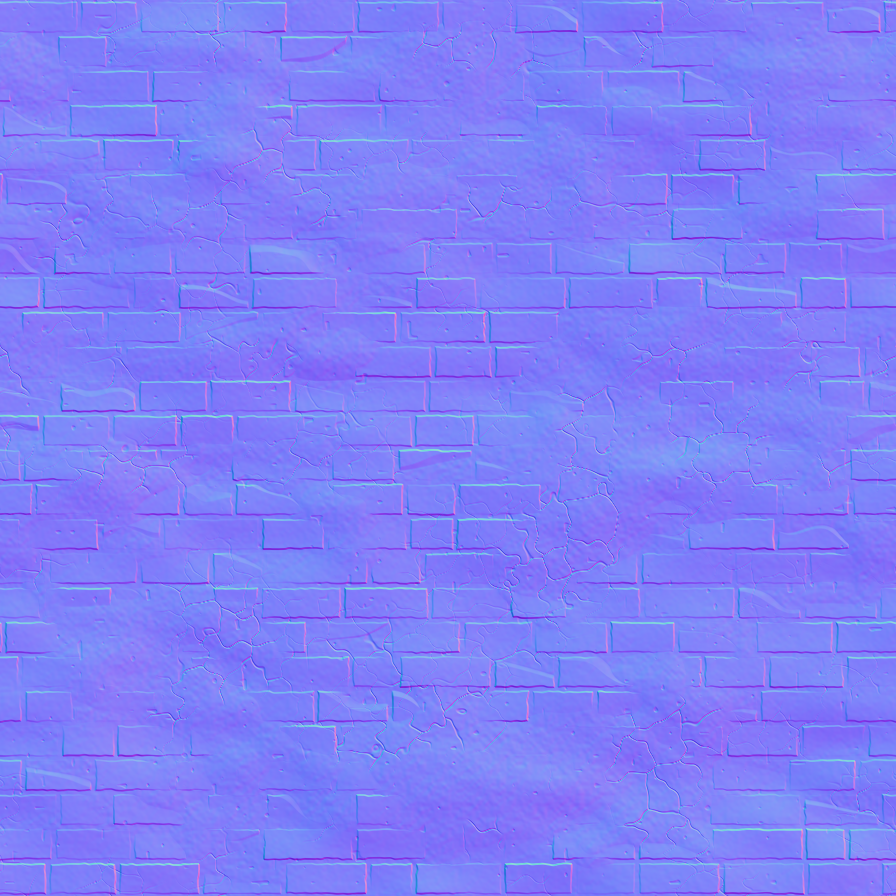
A WebGL 1 fragment shader for this texture map:

```glsl
precision highp float;
// Tangent-space normal map of a worn brick wall, partly buried in cracked plaster.
// A height field joins jittered, chipped bricks, plaster, cracks and grain; its
// central differences give the surface normal, which is encoded as a colour.
uniform vec2 u_resolution;

// Layout, in canvas units
const float ROWS = 26.0;
const float BRICKS = 12.0;
const float JOINT_JITTER = 0.44;
const float JOINT_HALF = 0.0006;
const float BEVEL = 0.0018;
const float EDGE_WOBBLE = 0.0029;
// Heights, in canvas units
const float RELIEF_MIN = 0.0003;
const float RELIEF_MAX = 0.0016;
const vec2 TILT = vec2(0.03, 0.1);
const float CHIP_SHARE = 0.22;
const float CHIP_SLOPE = 0.2;
const float PLASTER_HEIGHT = 0.008;
const float PLASTER_CUT = 0.49;
const float SWELL = 0.0095;
const float RIPPLE = 0.0042;
const float GRAIN = 0.0004;
const float PIT_DEPTH = 0.0006;
// Cracks and the most heavily plastered area
const float CRACK_CELLS = 25.0;
const float CRACK_WIDTH = 0.045;
const float CRACK_DEPTH = 0.0009;
const vec2 PATCH_CENTRE = vec2(0.58, 0.34);
const vec2 PATCH_SIZE = vec2(0.3, 0.2);
// Output
const float SAMPLE_STEP = 0.0009;
const float BLUE_GAIN = 0.98;

float hash(vec2 p) {
  return fract(sin(dot(p, vec2(127.1, 311.7))) * 43758.5453);
}

// Value noise that wraps after the given number of cells
float noise(vec2 p, vec2 cells) {
  p *= cells;
  vec2 i = floor(p);
  vec2 f = p - i;
  f = f * f * (3.0 - 2.0 * f);
  vec2 a = mod(i, cells);
  vec2 b = mod(i + 1.0, cells);
  return mix(mix(hash(a), hash(vec2(b.x, a.y)), f.x),
             mix(hash(vec2(a.x, b.y)), hash(b), f.x), f.y);
}

float jointAt(float i, float row) {
  return i + JOINT_JITTER * hash(vec2(mod(i, BRICKS), row + 40.0));
}

// Raised block with ragged edges, its own relief and tilt, sometimes a sloping chip
float brickHeight(vec2 p, float wobble, float wave) {
  float row = floor(p.y * ROWS);
  float wrappedRow = mod(row, ROWS);
  float u = p.x * BRICKS + hash(vec2(wrappedRow, 7.0)) * BRICKS;
  float i = floor(u);
  if (u < jointAt(i, wrappedRow)) i -= 1.0;
  float left = jointAt(i, wrappedRow);
  float right = jointAt(i + 1.0, wrappedRow);
  vec2 local = vec2((u - 0.5 * (left + right)) / BRICKS, p.y - (row + 0.5) / ROWS);
  vec2 inset = 0.5 * vec2((right - left) / BRICKS, 1.0 / ROWS) - JOINT_HALF - abs(local);
  float inside = min(inset.x, inset.y) - EDGE_WOBBLE * wobble;

  vec2 id = vec2(mod(i, BRICKS), wrappedRow);
  float relief = mix(RELIEF_MIN, RELIEF_MAX, hash(id + 3.3));
  vec2 tilt = TILT * (vec2(hash(id + 11.7), hash(id + 23.1)) - 0.5);
  float face = relief + dot(tilt, local);
  float side = hash(id + 37.9) < 0.65 ? 1.0 : -1.0;
  float chip = side * local.y + 0.25 * local.x + 0.026 * (wave - 0.5);
  face -= CHIP_SLOPE * clamp(chip, 0.0, 0.012) * step(hash(id + 51.3), CHIP_SHARE);
  return smoothstep(0.0, BEVEL, inside) * face;
}

// Gap between the two nearest cell points: zero along a crack
float crackGap(vec2 p) {
  p *= CRACK_CELLS;
  vec2 cell = floor(p);
  float nearest = 9.0;
  float second = 9.0;
  for (int k = 0; k < 9; k++) {
    float n = float(k);
    vec2 c = cell + vec2(mod(n, 3.0), floor(n / 3.0)) - 1.0;
    vec2 id = mod(c, CRACK_CELLS);
    float d = length(c + vec2(hash(id + 5.1), hash(id + 61.7)) - p);
    second = min(second, max(nearest, d));
    nearest = min(nearest, d);
  }
  return second - nearest;
}

float wallHeight(vec2 p) {
  float fine = noise(p, vec2(170.0));
  float medium = noise(p + 0.37, vec2(75.0));
  float wave = noise(p + 0.21, vec2(23.0, 31.0));
  vec2 fromPatch = (p - PATCH_CENTRE) / PATCH_SIZE;
  float area = exp(-dot(fromPatch, fromPatch));
  // Plaster rises over some bricks and fills the joints around them
  float brick = brickHeight(p, 0.5 * medium + 0.5 * fine, wave);
  float cover = 0.7 * noise(p, vec2(8.0, 13.0)) + 0.3 * wave;
  float plaster = max(0.0, (cover + 0.13 * area - PLASTER_CUT) * PLASTER_HEIGHT);
  float buried = smoothstep(-0.0004, 0.0004, plaster - brick);
  float h = max(brick, plaster);
  // Broken crack lines, mostly where plaster is thick
  vec2 warp = vec2(medium, noise(p + 0.53, vec2(60.0))) - 0.5;
  float crack = 1.0 - smoothstep(0.0, CRACK_WIDTH, crackGap(p + 0.02 * warp));
  float broken = smoothstep(0.5, 0.7, noise(p + 0.11, vec2(17.0)) + 0.26 * area - 0.08);
  h -= CRACK_DEPTH * crack * broken * mix(0.3, 1.0, buried);
  // Pits, surface grain and slow swelling of the whole wall
  h -= PIT_DEPTH * smoothstep(0.91, 0.98, noise(p + 0.71, vec2(120.0)));
  h += GRAIN * mix(0.5, 1.0, buried) * (fine + 0.6 * noise(p, vec2(260.0)));
  return h + SWELL * noise(p + 0.43, vec2(6.0, 9.0)) + RIPPLE * noise(p + 0.83, vec2(13.0, 23.0));
}

void main() {
  vec2 p = gl_FragCoord.xy / u_resolution;
  vec2 e = vec2(SAMPLE_STEP, 0.0);
  vec2 slope = vec2(wallHeight(p + e.xy) - wallHeight(p - e.xy),
                    wallHeight(p + e.yx) - wallHeight(p - e.yx)) / (2.0 * SAMPLE_STEP);
  vec3 normal = normalize(vec3(-slope, 1.0));
  gl_FragColor = vec4((0.5 + 0.5 * normal) * vec3(1.0, 1.0, BLUE_GAIN), 1.0);
}
```
